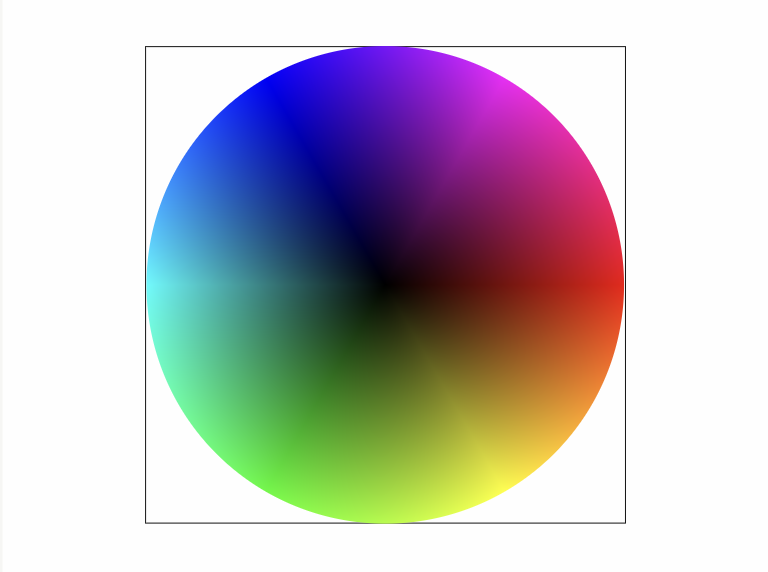
Give the GLSL for this background, as a WebGL 2 fragment shader.

```glsl
#version 300 es
precision highp float;

uniform vec2 u_resolution;
out vec4 fragColor;

// Lengths are in units of the canvas height
const vec2 DISC_CENTER = vec2(0.6735, 0.5020);
const float DISC_RADIUS = 0.4175;
const vec2 FRAME_CENTER = vec2(0.6740, 0.5020);
const vec2 FRAME_HALF_SIZE = vec2(0.4195, 0.4165);
const float FRAME_WIDTH = 0.0018;
const float MARGIN_WIDTH = 0.0045;

const vec3 PAPER = vec3(0.997);
const vec3 MARGIN = vec3(0.965, 0.965, 0.955);
const vec3 FRAME_INK = vec3(0.09);

// Rim colours, counterclockwise from the right in equal steps
const int HUE_COUNT = 6;
const vec3 RIM_HUES[HUE_COUNT] = vec3[](
    vec3(0.88, 0.17, 0.12),  // red
    vec3(0.90, 0.19, 0.95),  // magenta
    vec3(0.00, 0.00, 0.96),  // blue
    vec3(0.45, 0.98, 0.99),  // cyan
    vec3(0.46, 0.97, 0.30),  // green
    vec3(1.00, 1.00, 0.33)   // yellow
);

const float TAU = 6.2831853;

// Share of a pixel inside a signed distance
float coverage(float dist, float pixel) {
    return clamp(0.5 - dist / pixel, 0.0, 1.0);
}

float boxDistance(vec2 p, vec2 halfSize) {
    vec2 d = abs(p) - halfSize;
    return length(max(d, 0.0)) + min(max(d.x, d.y), 0.0);
}

vec3 rimColor(vec2 p) {
    float turn = fract(atan(p.y, p.x) / TAU + 1.0);
    float slot = turn * float(HUE_COUNT);
    int hue = int(slot) % HUE_COUNT;
    return mix(RIM_HUES[hue], RIM_HUES[(hue + 1) % HUE_COUNT], fract(slot));
}

void main() {
    float pixel = 1.0 / u_resolution.y;
    vec2 uv = gl_FragCoord.xy * pixel;

    // Paper with a narrow margin on the left
    vec3 color = mix(PAPER, MARGIN, coverage(uv.x - MARGIN_WIDTH, pixel));

    // Square frame
    float frame = abs(boxDistance(uv - FRAME_CENTER, FRAME_HALF_SIZE));
    color = mix(color, FRAME_INK, coverage(frame - 0.5 * FRAME_WIDTH, pixel));

    // Hue disc, fading linearly to black at its centre
    vec2 p = uv - DISC_CENTER;
    float radius = length(p);
    vec3 disc = rimColor(p + vec2(1e-6, 0.0)) * min(radius / DISC_RADIUS, 1.0);
    color = mix(color, disc, coverage(radius - DISC_RADIUS, pixel));

    fragColor = vec4(color, 1.0);
}
```
